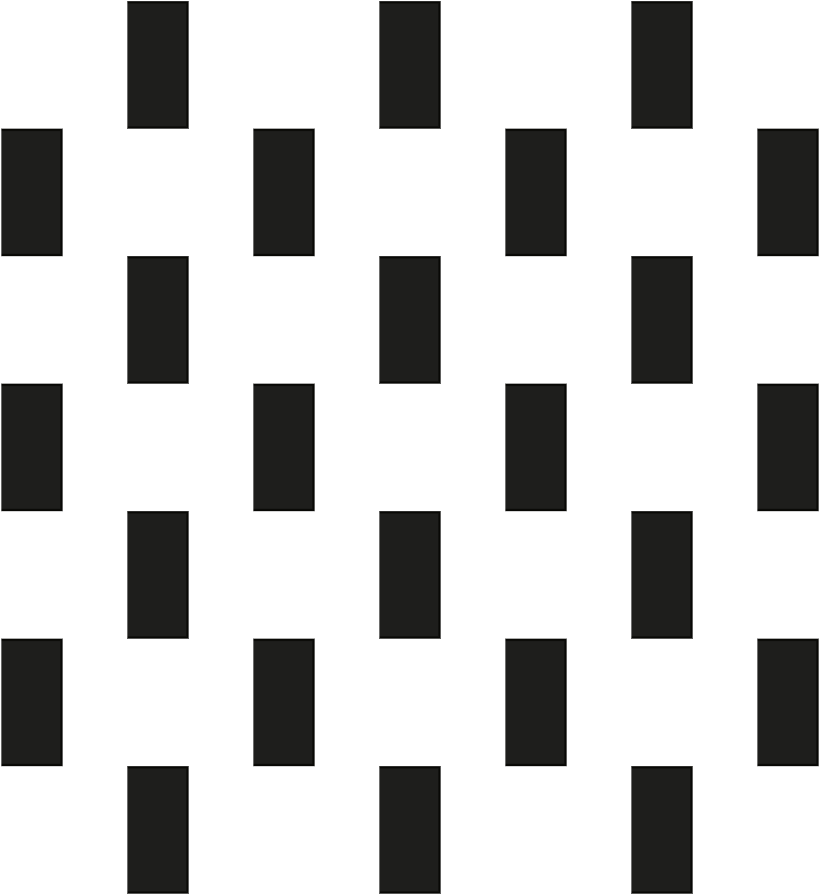
Reproduce this pattern procedurally as a WebGL 2 fragment shader.

```glsl
#version 300 es
precision highp float;
// Upright near-black bars on white, staggered in a seven by seven checker layout.

uniform vec2 u_resolution;
out vec4 outColor;

// Paints every second column and row of bars, starting at the given grid offset.
vec3 paintBars(vec3 base, vec2 p, vec2 offset, float pixel) {
  vec2 pitch = vec2(0.14063, 0.1423);
  vec2 halfSize = vec2(0.0342, 0.07115);

  // Nearest bar, limited to three steps from the centre
  vec2 cell = round((p / pitch - offset) * 0.5);
  cell = clamp(cell, ceil((-3.0 - offset) * 0.5), floor((3.0 - offset) * 0.5));
  vec2 q = p - (2.0 * cell + offset) * pitch;

  // Box edge, softened over one pixel
  vec2 d = abs(q) - halfSize;
  float coverage = clamp(0.5 - max(d.x, d.y) / pixel, 0.0, 1.0);

  // Thin darker rim along the ends and the right side
  float rim = smoothstep(-0.0035, -0.0015, max(q.x - halfSize.x, d.y));
  vec3 ink = mix(vec3(0.118, 0.118, 0.108), vec3(0.03, 0.03, 0.02), rim);
  return mix(base, ink, coverage);
}

void main() {
  // Centred coordinates in units of canvas height
  vec2 p = (gl_FragCoord.xy - 0.5 * u_resolution) / u_resolution.y;
  p.y -= 0.00065;
  float pixel = 1.0 / u_resolution.y;

  // Two interleaved lattices
  vec3 color = vec3(1.0);
  color = paintBars(color, p, vec2(0.0, 1.0), pixel);
  color = paintBars(color, p, vec2(1.0, 0.0), pixel);
  outColor = vec4(color, 1.0);
}
```
